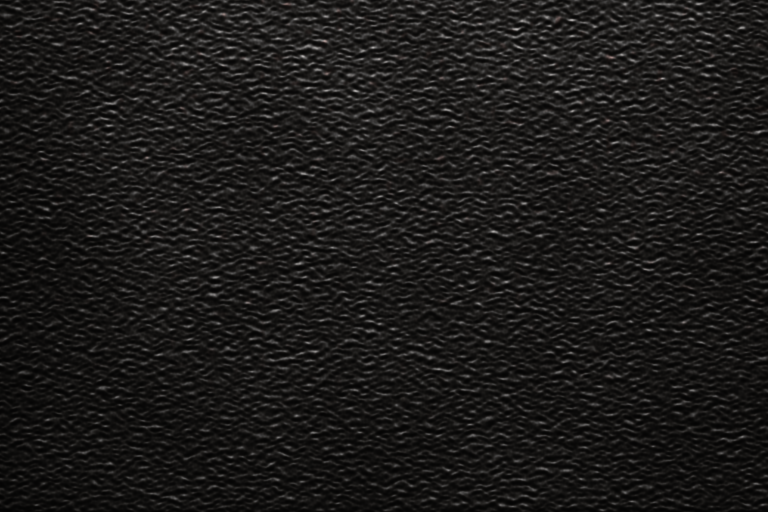
A Shadertoy shader for this texture:

```glsl
const vec2 GRAIN_CELLS = vec2(48.0, 116.0);  // wrinkle cells per canvas height
const float GRAIN_TILT = 0.26;               // crossing angle of the wrinkle sets
const float RELIEF_STEP = 0.0027;            // half distance between slope samples
const float GRAIN_CONTRAST = 1.72;
const vec2 WARP_CELLS = vec2(34.0, 26.0);
const float WARP_AMOUNT = 0.005;
const float FINE_CELLS = 165.0;
const float FINE_CONTRAST = 0.5;
const float PATCH_CELLS = 5.0;
const float PATCH_CONTRAST = 0.28;
const float LIGHT_BOTTOM = 0.062;
const float LIGHT_TOP = 0.128;
const float VIGNETTE = 0.36;
const vec3 WARM_TINT = vec3(1.06, 1.0, 0.94);
const vec3 NEUTRAL_TINT = vec3(1.02, 1.0, 0.99);
const vec3 RED_TINT = vec3(0.16, -0.03, -0.05);

float hash(vec2 p) {
    vec3 q = fract(vec3(p.xyx) * 0.1031);
    q += dot(q, q.yzx + 33.33);
    return fract((q.x + q.y) * q.z);
}

float cornerSlope(vec2 cell, vec2 offset) {
    float angle = 6.2832 * hash(cell);
    return dot(vec2(cos(angle), sin(angle)), offset);
}

// Gradient noise, roughly -0.7 to 0.7
float noise(vec2 p) {
    vec2 i = floor(p);
    vec2 f = p - i;
    vec2 u = f * f * f * (f * (f * 6.0 - 15.0) + 10.0);
    vec2 e = vec2(1.0, 0.0);
    float low = mix(cornerSlope(i, f), cornerSlope(i + e, f - e), u.x);
    float high = mix(cornerSlope(i + e.yx, f - e.yx),
                     cornerSlope(i + e.xx, f - e.xx), u.x);
    return mix(low, high, u.y);
}

vec2 rotate(vec2 p, float angle) {
    float c = cos(angle), s = sin(angle);
    return vec2(c * p.x - s * p.y, s * p.x + c * p.y);
}

// Height of two crossing sets of flat wrinkles
float leatherHeight(vec2 p) {
    float rising = noise(rotate(p, -GRAIN_TILT) * GRAIN_CELLS + 200.0);
    float falling = noise(rotate(p, GRAIN_TILT) * GRAIN_CELLS + 413.0);
    return rising + falling;
}

// Slope towards the light, with the wrinkles slightly bent
float leatherSlope(vec2 p) {
    p.y += WARP_AMOUNT * noise(p * WARP_CELLS + 91.0);
    vec2 stepUp = vec2(0.0, RELIEF_STEP);
    return leatherHeight(p - stepUp) - leatherHeight(p + stepUp);
}

// Soft light from above, fading to the sides and the lower edge
float lighting(vec2 uv) {
    float side = abs(uv.x - 0.54) * 2.0;
    float light = mix(LIGHT_BOTTOM, LIGHT_TOP, pow(uv.y, 1.3));
    light *= 1.0 - VIGNETTE * side * side * side;
    return light * mix(0.5, 1.0, smoothstep(0.0, 0.012, uv.y));
}

void mainImage(out vec4 fragColor, in vec2 fragCoord) {
    vec2 uv = fragCoord / iResolution.xy;
    vec2 p = fragCoord / iResolution.y;

    // Relief and uneven sheen multiply the light
    float relief = GRAIN_CONTRAST * leatherSlope(p);
    relief += FINE_CONTRAST * noise(p * FINE_CELLS + 640.0);
    relief += PATCH_CONTRAST * noise(p * PATCH_CELLS + 17.0);
    float value = lighting(uv) * exp(relief);
    value = 0.008 + value / (1.0 + 0.7 * value);

    // Warm shadows, neutral highlights and faint red flecks
    vec3 tint = mix(WARM_TINT, NEUTRAL_TINT, smoothstep(0.06, 0.25, value));
    float flecks = smoothstep(0.25, 0.6, noise(p * 40.0 + 310.0));
    tint += RED_TINT * flecks * uv.y;

    fragColor = vec4(clamp(value * tint, 0.0, 1.0), 1.0);
}
```
